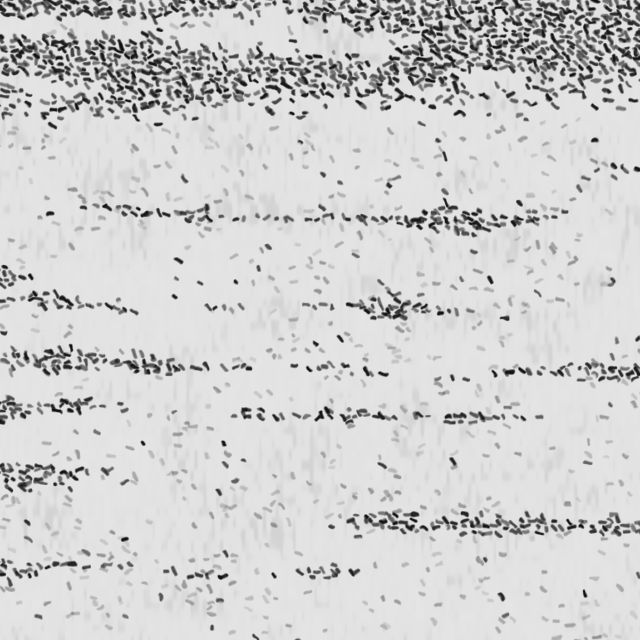
Reproduce this texture procedurally as a WebGL 2 fragment shader.

```glsl
#version 300 es
precision highp float;
// Pale stone crossed by level seams of small dark grains, with a crowded bed on top.
// A density field (bed, wavy seams, stray grains) decides which cells of a jittered
// grid hold a grain; each grain is a soft, slightly bent, tilted stroke.
uniform vec2 u_resolution;
out vec4 fragColor;

const vec2 GRID = vec2(78.0, 116.0);  // grain cells per canvas side
const float SEAMS = 13.0;             // seams per canvas height
const float INK = 0.07;
const float PAPER = 0.898;

uint scramble(uint v) {
    v = v * 747796405u + 2891336453u;
    v = ((v >> ((v >> 28u) + 4u)) ^ v) * 277803737u;
    return (v >> 22u) ^ v;
}

float hash(vec2 cell, uint seed) {
    ivec2 c = ivec2(floor(cell));
    uint h = scramble(uint(c.x) + scramble(uint(c.y) + scramble(seed)));
    return float(h >> 8u) / 16777216.0;
}

float noise(vec2 p, uint seed) {
    vec2 i = floor(p), f = fract(p);
    f = f * f * (3.0 - 2.0 * f);
    float low = mix(hash(i, seed), hash(i + vec2(1, 0), seed), f.x);
    float high = mix(hash(i + vec2(0, 1), seed), hash(i + vec2(1, 1), seed), f.x);
    return mix(low, high, f.y);
}

// Crowded bed near the top, split by long thin gaps
float bedDensity(vec2 p) {
    float edge = p.y + 0.05 * (noise(vec2(p.x * 4.0, p.y * 20.0), 1u) - 0.5);
    float layers = 0.7 * noise(vec2(p.x * 2.2, p.y * 24.0 + p.x), 2u)
                 + 0.3 * noise(vec2(p.x * 9.0, p.y * 50.0), 3u);
    float fill = smoothstep(0.2, 0.48, layers + 0.12 * (p.x - 0.4));
    return smoothstep(0.8, 0.88, edge) * fill;
}

// One wavy seam: a thin thread that swells into lenses and breaks off
float seamDensity(vec2 p, float row) {
    float shift = row * 17.3;
    float mass = 0.78 * noise(vec2(p.x * 3.6 + shift, row), 4u)
               + 0.22 * noise(vec2(p.x * 15.0 + shift, row), 5u);
    float wave = noise(vec2(p.x * 5.0 + shift, row), 6u) - 0.5;
    float level = (row + 0.2 + 0.6 * hash(vec2(row, 0.0), 7u)) / SEAMS
                + 0.018 * wave - 0.02 * (p.x - 0.5);
    float reach = 0.0045 + 0.02 * smoothstep(0.6, 0.88, mass);
    float body = 1.0 - smoothstep(0.6, 1.15, abs(p.y - level) / reach);
    return 0.92 * body * smoothstep(0.46, 0.62, mass);
}

float grainDensity(vec2 p) {
    float density = max(bedDensity(p), 0.012);
    float row = floor(p.y * SEAMS);
    for (float k = -1.0; k <= 1.0; k++)
        density = max(density, seamDensity(p, row + k));
    return density;
}

float segmentDistance(vec2 p, vec2 halfAxis) {
    float t = clamp(dot(p, halfAxis) / dot(halfAxis, halfAxis), -1.0, 1.0);
    return length(p - halfAxis * t);
}

// Opacity of the grain owned by one cell, seen from point p
float grain(vec2 p, vec2 cell) {
    vec2 jitter = vec2(hash(cell, 8u), hash(cell, 9u)) - 0.5;
    vec2 center = (cell + 0.5 + 0.75 * jitter) / GRID;
    float pick = hash(cell, 10u);
    float present = step(pick, grainDensity((cell + 0.5) / GRID));
    float stray = step(pick, 0.16 * noise(center * vec2(7.0, 9.0), 11u));
    float strength = max(present * mix(0.5, 1.0, hash(cell, 12u)),
                         stray * mix(0.1, 0.38, hash(cell, 13u)));
    float angle = -0.4 + 1.9 * (hash(cell, 14u) - 0.5);
    float halfLength = mix(0.0012, 0.0052, hash(cell, 15u));
    float d = segmentDistance(p - center, halfLength * vec2(cos(angle), sin(angle)));
    return strength * (1.0 - smoothstep(0.0008, 0.0046, d));
}

float grainCover(vec2 p) {
    vec2 home = floor(p * GRID);
    float clear = 1.0;
    for (float y = -1.0; y <= 1.0; y++)
        for (float x = -1.0; x <= 1.0; x++)
            clear *= 1.0 - grain(p, home + vec2(x, y));
    return 1.0 - clear;
}

// Faint clouds and short upright fibres in the pale ground
float paperTone(vec2 p) {
    float cloud = noise(p * vec2(14.0, 18.0), 16u);
    float fibre = noise(p * vec2(150.0, 55.0), 17u);
    float mottle = 0.45 * cloud + 0.55 * fibre;
    return PAPER - 0.022 * mottle - 0.05 * smoothstep(0.58, 0.9, mottle);
}

void main() {
    vec2 p = gl_FragCoord.xy / u_resolution;
    vec2 bend = vec2(noise(p * 130.0, 18u), noise(p * 130.0, 19u)) - 0.5;
    float cover = grainCover(p + 0.0035 * bend);
    fragColor = vec4(vec3(mix(paperTone(p), INK, cover)), 1.0);
}
```
